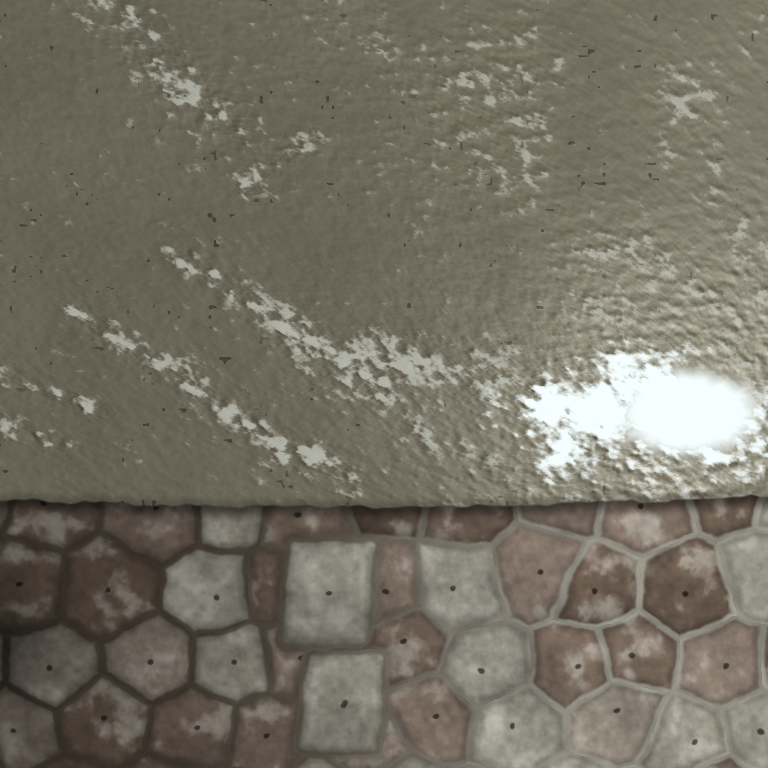
Give the GLSL for this texture, as a Shadertoy shader.

```glsl
// Rough plaster ceiling with streaks and a bright lamp glow above a rubble stone wall.
#define LAMP vec2(0.897, 0.463)
#define LAMP_SIZE vec2(0.088, 0.052)
#define STONE_SIZE vec2(0.108, 0.098)
#define JOINT 0.045
#define GRAIN vec2(65.0, 105.0)
#define PLASTER vec3(0.425, 0.410, 0.350)
#define CHALK vec3(0.74, 0.75, 0.71)
#define GLOW vec3(0.96, 1.0, 1.0)

float hash(vec2 p) { return fract(sin(dot(p, vec2(127.1, 311.7))) * 43758.5453); }
vec2 hash2(vec2 p) { return vec2(hash(p), hash(p + 37.3)); }

float noise(vec2 p) {
    vec2 i = floor(p), f = fract(p);
    f = f * f * (3.0 - 2.0 * f);
    return mix(mix(hash(i), hash(i + vec2(1, 0)), f.x),
               mix(hash(i + vec2(0, 1)), hash(i + vec2(1, 1)), f.x), f.y);
}

float fbm(vec2 p) {
    float sum = 0.0, amp = 0.533;
    for (int i = 0; i < 4; i++) {
        sum += amp * noise(p);
        p = mat2(1.6, 1.2, -1.2, 1.6) * p + 7.7;
        amp *= 0.5;
    }
    return sum;
}

// Soft band along the segment a-b
float streak(vec2 p, vec2 a, vec2 b, float width) {
    vec2 pa = p - a, ba = b - a;
    float d = length(pa - ba * clamp(dot(pa, ba) / dot(ba, ba), 0.0, 1.0)) / width;
    return exp(-d * d);
}

float blob(vec2 p, vec2 c, vec2 size) { vec2 d = (p - c) / size; return exp(-dot(d, d)); }

float grainAt(vec2 p) { return fbm(mat2(0.91, 0.42, -0.42, 0.91) * p * GRAIN); }

vec3 ceiling(vec2 p) {
    float grain = grainAt(p);
    float relief = grain - grainAt(p + 0.005 * normalize(LAMP - p));
    float patches = fbm(p * 9.0 + 3.0);
    vec2 q = p + 0.035 * (vec2(fbm(p * 14.0), fbm(p * 14.0 + 50.0)) - 0.5);

    // Chalky streaks
    float s = streak(q, vec2(0.38, 0.57), vec2(0.50, 0.50), 0.038);
    s = max(s, 0.95 * streak(q, vec2(0.46, 0.535), vec2(0.70, 0.505), 0.040));
    s = max(s, 0.85 * streak(q, vec2(0.09, 0.60), vec2(0.27, 0.49), 0.019));
    s = max(s, 0.95 * streak(q, vec2(0.27, 0.48), vec2(0.45, 0.38), 0.022));
    s = max(s, 0.85 * streak(q, vec2(0.23, 0.67), vec2(0.36, 0.58), 0.019));
    s = max(s, 0.85 * streak(q, vec2(0.0, 0.505), vec2(0.13, 0.465), 0.017));
    s = max(s, 0.70 * streak(q, vec2(0.0, 0.44), vec2(0.09, 0.42), 0.016));
    s = max(s, 0.75 * streak(q, vec2(0.14, 1.0), vec2(0.29, 0.84), 0.040));
    s = max(s, 0.75 * streak(q, vec2(0.33, 0.77), vec2(0.40, 0.81), 0.023));
    s = max(s, 0.60 * streak(q, vec2(0.52, 0.44), vec2(0.64, 0.39), 0.024));
    s = max(s, 0.55 * streak(q, vec2(0.94, 0.78), vec2(0.99, 0.59), 0.022));
    float rough = smoothstep(0.25, 0.85, p.x + 0.35 * (p.y - 0.65));
    s = max(s, rough * smoothstep(0.35, 0.75, patches) * 0.6);
    float flecks = smoothstep(0.74, 0.98, grain + 0.36 * s + 0.05 * patches);

    // Base tone, broad light and relief
    float halo = blob(p, LAMP, vec2(0.30, 0.20));
    vec3 col = PLASTER * (0.95 + 0.14 * (patches - 0.5) + 0.10 * rough);
    col *= 1.0 + 0.10 * (fbm(p * 170.0) - 0.5);
    col += 0.17 * halo + 0.05 * blob(p, vec2(1.0, 0.85), vec2(0.18, 0.35));
    col += relief * (0.08 + 0.25 * s + 0.5 * halo);
    col = mix(col, CHALK, flecks * (0.50 + 0.35 * s));
    col *= 1.0 - 0.35 * smoothstep(0.80, 0.90, noise(p * 150.0)) * (1.0 - s) * step(0.75, noise(p * 47.0));

    // Lamp and the grainy glow beside it
    float core = 1.0 - smoothstep(0.75, 1.25, length((p - LAMP) / LAMP_SIZE) + 0.3 * (grain - 0.5));
    float glow = blob(p, vec2(0.765, 0.465), vec2(0.115, 0.060));
    glow = max(glow, 0.9 * blob(p, vec2(0.735, 0.415), vec2(0.045, 0.055)));
    glow = max(glow, 0.95 * blob(p, vec2(0.84, 0.50), vec2(0.10, 0.055)));
    glow = max(glow, 0.80 * blob(p, LAMP - vec2(0.0, 0.02), vec2(0.16, 0.085)));
    glow -= 0.45 * blob(p, vec2(0.945, 0.517), vec2(0.045, 0.016));
    float lit = smoothstep(0.38, 0.85, glow + 1.1 * (grain - 0.5));
    return mix(col, GLOW, max(core, lit));
}

// Stone cells: x = distance to the joint, y = stone id, zw = place within the stone
vec4 stoneCell(vec2 p) {
    vec2 u = p / STONE_SIZE, base = floor(u), nearest = vec2(0), cell = base;
    float best = 9.0, border = 9.0;
    for (int k = 0; k < 50; k++) {
        int j = k % 25;
        vec2 c = base + vec2(j % 5 - 2, j / 5 - 2);
        vec2 r = c + 0.15 + 0.5 * hash2(c) + vec2(0.35 * mod(c.y, 2.0), 0.1) - u;
        if (k < 25) {
            if (dot(r, r) < best) { best = dot(r, r); nearest = r; cell = c; }
        } else if (distance(r, nearest) > 0.001) {
            border = min(border, dot(0.5 * (nearest + r), normalize(r - nearest)));
        }
    }
    return vec4(border, hash(cell + 5.1), -nearest);
}

// Lays one squared block over the rubble
vec4 block(vec4 cell, vec2 p, vec2 c, vec2 halfSize, float id) {
    vec2 d = p - c;
    d.x -= 0.08 * d.y;
    vec2 e = abs(d) - halfSize + 0.012;
    float inside = (0.012 - length(max(e, 0.0)) - min(max(e.x, e.y), 0.0)) / STONE_SIZE.x;
    if (inside > 0.0) return vec4(inside, id, d / STONE_SIZE);
    return vec4(min(cell.x, -inside), cell.yzw);
}

vec3 wall(vec2 p, float depth) {
    vec2 q = p + 0.012 * (vec2(fbm(p * 28.0), fbm(p * 28.0 + 20.0)) - 0.5);
    vec4 cell = stoneCell(q);
    cell = block(cell, q, vec2(0.428, 0.228), vec2(0.059, 0.072), 0.97);
    cell = block(cell, q, vec2(0.446, 0.085), vec2(0.055, 0.068), 0.80);
    float id = cell.y, vein = fbm(p * 32.0 + id * 40.0);

    // Stone colour, tilt, weathering and drilled hole
    vec3 stone = mix(vec3(0.41, 0.35, 0.30), vec3(0.54, 0.48, 0.43), smoothstep(0.0, 0.6, id));
    stone = mix(stone, vec3(0.61, 0.60, 0.55), smoothstep(0.55, 0.85, id));
    stone = mix(stone, vec3(0.66, 0.65, 0.61), 0.6 * smoothstep(0.52, 0.75, vein));
    stone *= 0.88 + 0.3 * (vein - 0.5) + 0.25 * (fbm(p * 110.0) - 0.5);
    stone *= 1.0 + 0.35 * dot(cell.zw, hash2(vec2(id, 2.0)) - vec2(0.5, 0.2));
    stone *= 0.80 + 0.20 * smoothstep(0.03, 0.16, cell.x);
    stone *= 1.0 - 0.55 * (1.0 - smoothstep(0.02, 0.05, length(cell.zw)));

    // Mortar and light across the wall
    vec3 mortar = mix(vec3(0.27, 0.24, 0.20), vec3(0.50, 0.49, 0.45), smoothstep(0.15, 0.85, p.x));
    vec3 col = mix(mortar * (0.8 + 0.4 * vein), stone, smoothstep(JOINT * 0.5, JOINT * 1.6, cell.x));
    col *= mix(0.76, 1.13, smoothstep(0.0, 0.85, p.x));
    col *= 1.0 - 0.4 * blob(p, vec2(0.0, 0.15), vec2(0.06, 0.09));
    return col * mix(0.52, 1.0, smoothstep(0.0, 0.022, depth));
}

void mainImage(out vec4 fragColor, in vec2 fragCoord) {
    vec2 p = fragCoord / iResolution.xy;
    float edge = 0.340 + 0.05 * (p.x - 0.45) * (p.x - 0.45) + 0.005 * (noise(p.xx * 45.0) - 0.5);
    float h = p.y - edge;
    vec3 above = ceiling(p) * mix(0.82, 1.0, smoothstep(0.0, 0.015, h));
    fragColor = vec4(mix(wall(p, -h), above, smoothstep(-0.002, 0.002, h)), 1.0);
}
```
